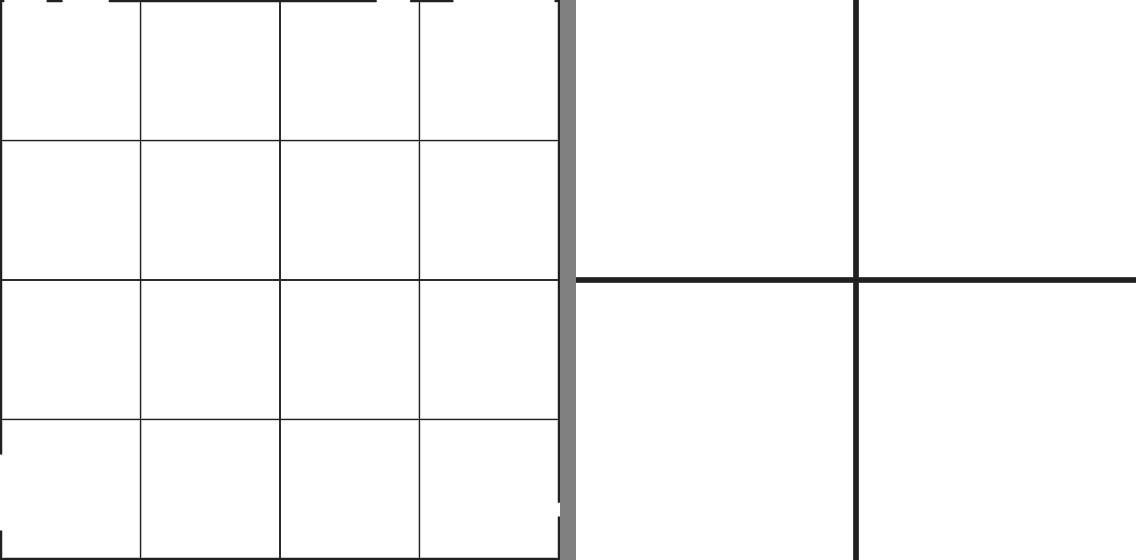
Left, the full canvas; right, a detail of the centre.
Reproduce this pattern procedurally as a Shadertoy shader.

```glsl
#define CELLS 4.0
#define MARGIN 0.002
#define FRAME_WIDTH 0.0040
#define AXIS_WIDTH 0.0034
#define GRID_WIDTH 0.0026
#define INK vec3(0.13, 0.13, 0.13)
#define PAPER vec3(1.0)

// Breaks in the frame, as start and end along each side
const vec2 TOP_BREAKS[4] = vec2[4](vec2(0.008, 0.083), vec2(0.112, 0.194),
                                   vec2(0.673, 0.732), vec2(0.810, 0.990));
const vec2 LEFT_BREAK = vec2(0.053, 0.188);
const vec2 RIGHT_BREAK = vec2(0.078, 0.102);

// Signed distance to an interval, negative inside
float intervalDistance(float along, vec2 span) {
    return max(span.x - along, along - span.y);
}

float lineWidth(float index) {
    if (index < 0.5 || index > CELLS - 0.5) return FRAME_WIDTH;
    return abs(index - 0.5 * CELLS) < 0.5 ? AXIS_WIDTH : GRID_WIDTH;
}

// Coverage of the nearest ruled line, with round ends at a break
float ruledLine(float offset, float width, float breakDistance, float pixel) {
    float radius = 0.5 * width;
    float d = length(vec2(max(radius - breakDistance, 0.0), offset));
    return clamp(0.5 + (radius - d) / pixel, 0.0, 1.0);
}

void mainImage(out vec4 fragColor, in vec2 fragCoord) {
    vec2 uv = fragCoord / iResolution.xy;
    float pixel = 1.0 / min(iResolution.x, iResolution.y);

    // Nearest line of the lattice on each axis
    float pitch = (1.0 - 2.0 * MARGIN) / CELLS;
    vec2 index = clamp(floor((uv - MARGIN) / pitch + 0.5), 0.0, CELLS);
    vec2 offset = uv - MARGIN - index * pitch;

    // Only frame lines are broken
    vec2 breakDistance = vec2(1.0);
    if (index.x < 0.5) breakDistance.x = intervalDistance(uv.y, LEFT_BREAK);
    if (index.x > CELLS - 0.5) breakDistance.x = intervalDistance(uv.y, RIGHT_BREAK);
    if (index.y > CELLS - 0.5) {
        for (int i = 0; i < 4; i++)
            breakDistance.y = min(breakDistance.y, intervalDistance(uv.x, TOP_BREAKS[i]));
    }

    float vertical = ruledLine(offset.x, lineWidth(index.x), breakDistance.x, pixel);
    float horizontal = ruledLine(offset.y, lineWidth(index.y), breakDistance.y, pixel);
    fragColor = vec4(mix(PAPER, INK, max(vertical, horizontal)), 1.0);
}
```
